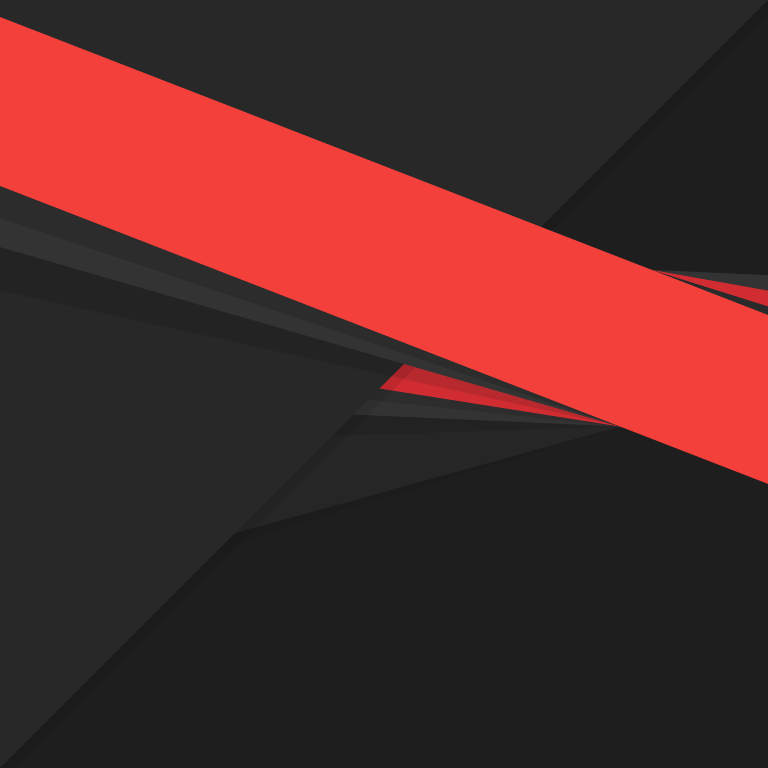
Give the GLSL for this background, as a Shadertoy shader.

```glsl
// A red ribbon crosses a dark sheet split along its rising diagonal, with
// thin grey and red wedges fanning out from two points on the ribbon's edges.
// Flat half-planes are painted back to front, each with a smoothed edge.

const vec3 RED = vec3(0.957, 0.251, 0.231);
const vec3 CRIMSON = vec3(0.82, 0.173, 0.196);
const vec3 MAROON = vec3(0.72, 0.161, 0.18);
const float RIBBON_SLOPE = 0.388;

// Smooth coverage of the side where the signed distance is positive
float cover(float dist) {
    float soft = 0.6 / iResolution.y;
    return smoothstep(-soft, soft, dist);
}

// Coverage above a line through the apex that falls by slope towards the right
float above(vec2 p, vec2 apex, float slope) {
    vec2 q = p - apex;
    return cover((q.y + slope * q.x) / sqrt(1.0 + slope * slope));
}

void paint(inout vec3 color, vec3 ink, float mask) {
    color = mix(color, ink, mask);
}

void mainImage(out vec4 fragColor, in vec2 fragCoord) {
    vec2 p = fragCoord / iResolution.xy;
    vec2 lowApex = vec2(0.8073, 0.4446);
    vec2 highApex = vec2(0.849, 0.6485);

    // Vertical offset from the ribbon's centre line, and its two sides
    float offset = p.y + RIBBON_SLOPE * p.x - 0.8679;
    float lowSide = step(offset, 0.0);
    float highSide = 1.0 - lowSide;

    // Dark ground and the lower fan, from its widest wedge inwards
    vec3 color = vec3(0.118);
    paint(color, vec3(0.11), lowSide * above(p, lowApex, -0.304));
    paint(color, vec3(0.149), lowSide * above(p, lowApex, -0.277));
    paint(color, vec3(0.133), lowSide * above(p, lowApex, -0.032));
    paint(color, vec3(0.2), lowSide * above(p, lowApex, 0.045));
    paint(color, vec3(0.175), lowSide * above(p, lowApex, 0.106));
    paint(color, CRIMSON, lowSide * above(p, lowApex, 0.158));
    paint(color, MAROON, lowSide * above(p, lowApex, 0.219));

    // Left panel, its shadow along the diagonal and the shade cast on it
    float diagonal = (p.x - p.y) * 0.7071;
    color *= 1.0 - 0.09 * cover(0.0138 - diagonal);
    vec3 panel = vec3(0.157);
    paint(panel, vec3(0.137), lowSide * above(p, lowApex, 0.219));
    paint(color, panel, cover(-diagonal));

    // Grey strip lying over the panel, shaded next to the ribbon
    paint(color, vec3(0.2), lowSide * above(p, lowApex, 0.2896));
    paint(color, vec3(0.173), lowSide * above(p, lowApex, 0.336));

    // Upper fan on the far side of the ribbon
    paint(color, vec3(0.2), highSide * (1.0 - above(p, highApex, 0.045)));
    paint(color, CRIMSON, highSide * (1.0 - above(p, highApex, 0.178)));
    paint(color, vec3(0.165), highSide * (1.0 - above(p, highApex, 0.314)));

    // Ribbon on top
    float ribbonDist = (0.11 - abs(offset)) / sqrt(1.0 + RIBBON_SLOPE * RIBBON_SLOPE);
    paint(color, RED, cover(ribbonDist));

    fragColor = vec4(color, 1.0);
}
```
